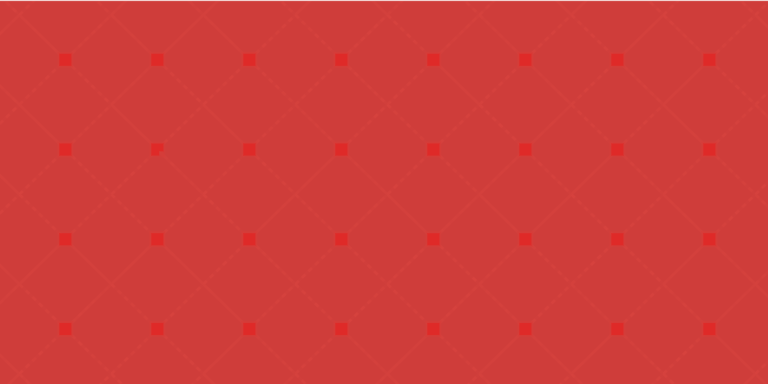
Give the GLSL for this pattern, as a Shadertoy shader.

```glsl
// Lengths are fractions of the canvas height
const vec2 CELL = vec2(0.2396, 0.2337);
const vec2 FIRST_STUD = vec2(0.1702, 0.1432);
const float STUD_HALF = 0.0158;
const float RIM_HALF = 0.0205;
const float STITCH_HALF = 0.0036;
const float DASHES = 7.0;
const float EDGE_STRIP = 0.0026;
const vec2 CHIPPED_STUD = vec2(1.0, 2.0);

const vec3 GROUND = vec3(0.810, 0.240, 0.228);
const vec3 STITCH = vec3(0.840, 0.258, 0.240);
const vec3 RIM = vec3(0.840, 0.235, 0.220);
const vec3 STUD = vec3(0.875, 0.165, 0.155);
const vec3 STRIP = vec3(0.96, 0.88, 0.87);

float hash(vec2 p) {
    vec3 q = fract(vec3(p.xyx) * 0.1031);
    q += dot(q, q.yzx + 33.33);
    return fract((q.x + q.y) * q.z);
}

float noise(vec2 p) {
    vec2 i = floor(p);
    vec2 f = fract(p);
    f = f * f * (3.0 - 2.0 * f);
    float low = mix(hash(i), hash(i + vec2(1, 0)), f.x);
    float high = mix(hash(i + vec2(0, 1)), hash(i + vec2(1, 1)), f.x);
    return mix(low, high, f.y);
}

float boxDistance(vec2 p, float halfSize) {
    vec2 d = abs(p) - halfSize;
    return length(max(d, 0.0)) + min(max(d.x, d.y), 0.0);
}

float cover(float d, float blur) {
    return 1.0 - smoothstep(-blur, blur, d);
}

// One family of diagonals: across counts lines, along counts half diagonals
float stitches(float across, float along, float seed, float blur) {
    float line = floor(across + 0.5);
    float d = abs(across - line) / length(1.0 / CELL);
    float body = cover(d - STITCH_HALF, blur);

    // Each segment wears differently, from nearly solid to broken dashes
    float wear = hash(vec2(floor(along) + seed, line + 40.0));
    float wave = 0.5 + 0.5 * sin(6.2832 * along * DASHES);
    float dash = smoothstep(0.2, 0.75, wave);
    float fade = 0.65 + 0.35 * noise(vec2(along * 9.0 + seed, line * 3.7));
    return body * fade * mix(0.75, 0.25 + 0.75 * dash, smoothstep(0.1, 0.6, wear));
}

void mainImage(out vec4 fragColor, in vec2 fragCoord) {
    vec2 p = fragCoord / iResolution.y;
    float blur = 0.8 / iResolution.y;
    vec2 grid = (p - FIRST_STUD) / CELL;
    vec2 id = floor(grid + 0.5);
    vec2 local = (grid - id) * CELL;

    // Crossing diagonals
    float rising = stitches(grid.x - grid.y, grid.x + grid.y, 17.0, blur);
    float falling = stitches(grid.x + grid.y, grid.x - grid.y, 91.0, blur);
    vec3 color = mix(GROUND, STITCH, max(rising, falling));

    // Square studs with a faint rim
    float rim = cover(boxDistance(local, RIM_HALF), blur);
    color = mix(color, RIM, rim * mix(0.55, 0.95, hash(id + 7.0)));
    float stud = boxDistance(local, STUD_HALF);
    if (distance(id, CHIPPED_STUD) < 0.5) {
        float chip = boxDistance(local - STUD_HALF * vec2(1.0, -1.0), STUD_HALF * 0.7);
        stud = max(stud, -chip);
    }
    color = mix(color, STUD, cover(stud, blur));

    // Pale strip along the top
    color = mix(color, STRIP, cover(1.0 - EDGE_STRIP - p.y, blur));
    fragColor = vec4(color, 1.0);
}
```
